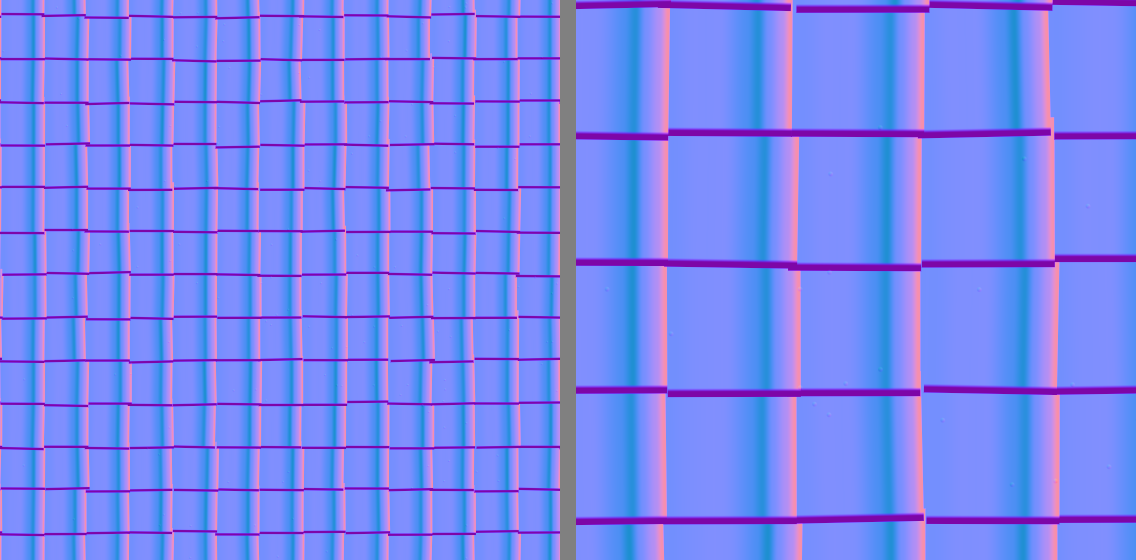
Left, the full canvas; right, a detail of the centre.
This texture map is drawn by a WebGL 1 fragment shader. Its source:

```glsl
precision highp float;
// Tangent-space normal map of overlapping roof tiles, 13 by 13, seamless.

uniform vec2 u_resolution;

const float TILES = 13.0;                  // repeats across and down
const vec2 PHASE = vec2(0.033, 0.60);      // lower left corner of the first tile
const vec2 SHIFT = vec2(0.055, 0.045);     // largest displacement of a tile
const float TILT = 0.028;                  // largest rotation, radians
const float UNDERLAP_LEFT = 0.03;          // part hidden by the left neighbour
const float UNDERLAP_TOP = 0.16;           // part hidden by the row above
const float LIP_CORE = 0.040;              // solid height of the lower lip
const float LIP_FADE = 0.072;              // height where the lip has ended
const float LIP_SLOPE = -0.95;
const float FACE_SLOPE = 0.12;             // upward lean of the tile face
const float START_SLOPE = -0.10;           // sideways lean at the left edge
const float VALLEY_SLOPE = -0.73;          // sideways lean in the channel
const float ROLL_SLOPE = 0.93;             // sideways lean at the right edge
const float SPECK_GRID = 104.0;
const float SPECK_SHARE = 0.012;

vec3 hash3(vec2 p) {
  vec3 q = fract(p.xyx * vec3(0.1031, 0.1030, 0.0973) + 0.137);
  q += dot(q, q.yxz + 33.33);
  return fract((q.xxy + q.yzz) * q.zyx);
}

// Sideways slope from the flat pan through the channel to the raised roll.
float profile(float u, float depth) {
  float s = mix(START_SLOPE, 0.0, smoothstep(0.0, 0.28, u));
  s = mix(s, -0.42, smoothstep(0.42, 0.69, u));
  s = mix(s, VALLEY_SLOPE * depth, smoothstep(0.65, 0.735, u));
  s = mix(s, -0.08, smoothstep(0.735, 0.82, u));
  s = mix(s, 0.40, smoothstep(0.81, 0.93, u));
  return mix(s, ROLL_SLOPE, smoothstep(0.92, 0.985, u));
}

// Normal slope of one tile at its local position.
vec2 tileSlope(vec2 q, vec3 seed) {
  float x = profile(q.x, 0.92 + 0.14 * seed.z);
  x += 0.008 * sin(q.x * 26.0 + seed.x * 6.2832);
  float lip = 1.0 - smoothstep(LIP_CORE, LIP_FADE, q.y);
  return mix(vec2(x, FACE_SLOPE), vec2(-0.02, LIP_SLOPE), lip);
}

// Sparse tiny pits; the grid wraps with the canvas.
vec2 speckSlope(vec2 uv, float pixel) {
  vec2 g = uv * SPECK_GRID;
  vec3 h = hash3(mod(floor(g), SPECK_GRID) + 61.0);
  vec2 d = fract(g) - 0.3 - 0.4 * h.xy;
  float radius = 0.13;
  float pit = 1.0 - smoothstep(radius - pixel, radius + pixel, length(d));
  return d / radius * 0.22 * pit * step(h.z, SPECK_SHARE);
}

void main() {
  vec2 uv = gl_FragCoord.xy / u_resolution;
  float pixel = 1.0 / min(u_resolution.x, u_resolution.y);
  float soft = pixel * TILES;
  vec2 p = uv * TILES - PHASE;
  vec2 cell = floor(p);
  vec2 slope = vec2(START_SLOPE, FACE_SLOPE);

  // Lay tiles from the lowest row upward and from right to left.
  for (int j = -1; j <= 1; j++) {
    for (int i = -1; i <= 1; i++) {
      vec2 id = cell + vec2(-float(i), float(j));
      vec2 wrapped = mod(id, TILES);
      vec3 seed = hash3(wrapped + 7.0);
      vec3 j3 = hash3(wrapped + 29.0) * 2.0 - 1.0;
      j3 *= 0.35 + 0.65 * abs(j3);

      // Local position after the displacement and small rotation.
      float angle = TILT * j3.z;
      vec2 q = p - id - 0.5 - SHIFT * j3.xy;
      q = vec2(q.x + angle * q.y, q.y - angle * q.x) + 0.5;

      vec2 low = q + vec2(UNDERLAP_LEFT, 0.0);
      vec2 high = vec2(1.0, 1.0 + UNDERLAP_TOP) - q;
      vec2 inside = min(low, high);
      float cover = clamp(min(inside.x, inside.y) / soft + 0.5, 0.0, 1.0);
      slope = mix(slope, tileSlope(q, seed), cover);
    }
  }

  slope += speckSlope(uv, pixel * SPECK_GRID);
  float z = sqrt(max(1.0 - dot(slope, slope), 0.06));
  gl_FragColor = vec4(vec3(slope, z) * 0.5 + 0.5, 1.0);
}
```
